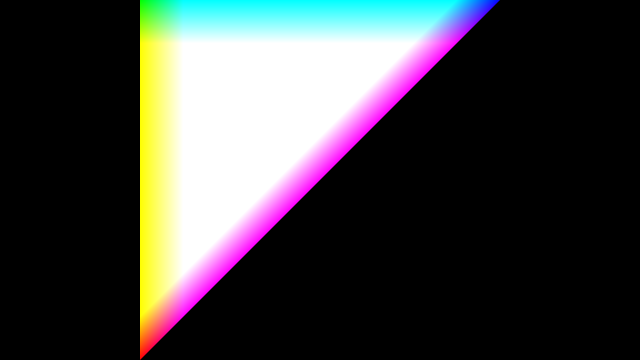
Reproduce this background procedurally as a Shadertoy shader.

```glsl
// A white right triangle on black whose sides fade to yellow, cyan and magenta.

const float FADE_WIDTH = 0.12;            // barycentric width of each coloured rim
const vec3 BACKGROUND = vec3(0.0);

// Barycentric weights of the triangle (0,0), (0,1), (1,1):
// red vanishes on the top side, green on the diagonal, blue on the left side.
vec3 triangleWeights(vec2 p) {
    return vec3(1.0 - p.y, p.y - p.x, p.x);
}

// Smooth inside mask, from the distance to the nearest side.
float triangleCoverage(vec3 weights, float pixelSize) {
    vec3 sideDistance = weights * vec3(1.0, inversesqrt(2.0), 1.0);
    float nearest = min(sideDistance.x, min(sideDistance.y, sideDistance.z));
    return clamp(nearest / pixelSize + 0.5, 0.0, 1.0);
}

void mainImage(out vec4 fragColor, in vec2 fragCoord) {
    // Centred square, one canvas height wide
    float pixelSize = 1.0 / iResolution.y;
    vec2 p = (fragCoord - 0.5 * iResolution.xy) * pixelSize + 0.5;

    // Each weight drives one channel, so a rim loses a single primary
    vec3 weights = triangleWeights(p);
    vec3 rimColor = clamp(weights / FADE_WIDTH, 0.0, 1.0);

    vec3 color = mix(BACKGROUND, rimColor, triangleCoverage(weights, pixelSize));
    fragColor = vec4(color, 1.0);
}
```
